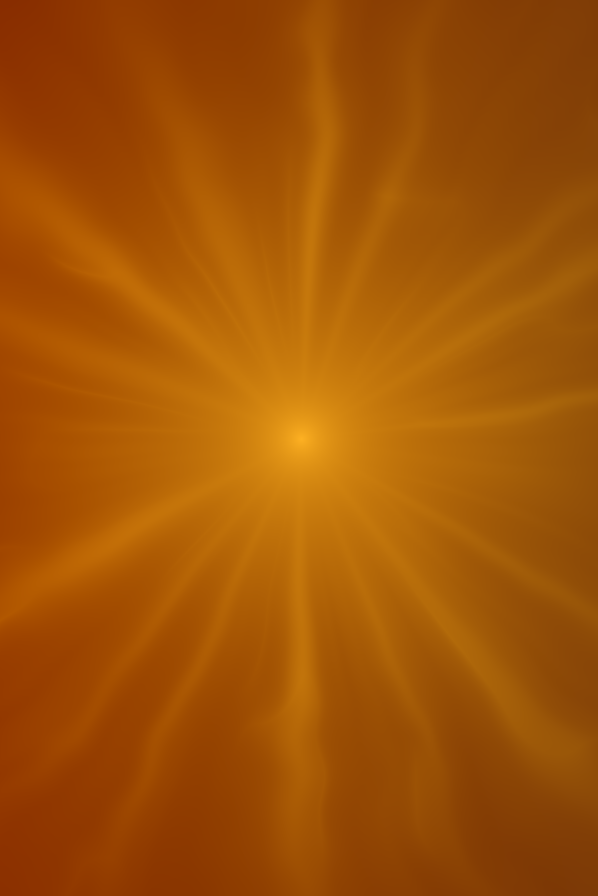
Reproduce this background procedurally as a Shadertoy shader.

```glsl
// Amber light burst: a glowing core with soft, wavy rays and fine radial streaks.

const float TAU = 6.28318;
const vec2 CENTER = vec2(0.504, 0.510);      // core position, share of the canvas
const vec3 DARK_AMBER = vec3(0.475, 0.165, 0.002);
const vec3 BRIGHT_GOLD = vec3(1.0, 0.70, 0.14);
const vec3 SIDE_TINT = vec3(-0.045, 0.035, 0.035); // olive right, red left
const float HALO_SIZE = 0.30;
const float CORE_SIZE = 0.030;
const float RAY_GAIN = 0.23;
const float STREAK_GAIN = 0.13;
const float FILAMENT_GAIN = 0.09;
const float BEND = 0.085;

// Main rays: angle in degrees, half width in degrees, strength
const int RAY_COUNT = 15;
const vec3 RAYS[RAY_COUNT] = vec3[RAY_COUNT](
    vec3(7.0, 2.2, 0.45), vec3(31.0, 3.0, 0.45), vec3(42.0, 3.0, 0.40),
    vec3(72.0, 3.0, 0.42), vec3(87.7, 3.4, 1.0), vec3(111.0, 5.0, 0.65),
    vec3(137.0, 4.5, 0.80), vec3(157.0, 4.5, 0.55), vec3(208.0, 4.5, 0.75),
    vec3(230.0, 2.5, 0.38), vec3(245.0, 2.8, 0.48), vec3(269.0, 4.2, 0.95),
    vec3(292.0, 2.8, 0.35), vec3(309.0, 4.2, 0.75), vec3(330.0, 2.5, 0.40));

float hash(vec2 cell) {
    vec3 q = fract(vec3(cell.xyx) * 0.1031);
    q += dot(q, q.yzx + 33.33);
    return fract((q.x + q.y) * q.z);
}

// Value noise whose x axis repeats after the given number of cells
float ringNoise(vec2 p, float period) {
    vec2 cell = floor(p);
    vec2 f = fract(p);
    f = f * f * (3.0 - 2.0 * f);
    float x0 = mod(cell.x, period);
    float x1 = mod(cell.x + 1.0, period);
    float low = mix(hash(vec2(x0, cell.y)), hash(vec2(x1, cell.y)), f.x);
    float high = mix(hash(vec2(x0, cell.y + 1.0)), hash(vec2(x1, cell.y + 1.0)), f.x);
    return mix(low, high, f.y);
}

// Sum of the main rays, each with a soft skirt
float mainRays(float angle) {
    float sum = 0.0;
    for (int i = 0; i < RAY_COUNT; i++) {
        float turn = (angle - radians(RAYS[i].x)) / TAU;
        float offset = (fract(turn + 0.5) - 0.5) * TAU / radians(RAYS[i].y);
        float falloff = 1.0 / (1.0 + 0.5 * offset * offset);
        sum += RAYS[i].z * falloff * falloff;
    }
    return sum;
}

// Layered noise stretched along the radius, centred on zero
float streaks(float turn, float radius) {
    float sum = 0.0;
    float amplitude = 0.5;
    float count = 22.0;
    for (int i = 0; i < 4; i++) {
        float layer = float(i) * 17.0;
        sum += amplitude * (ringNoise(vec2(turn * count, radius * 4.5 + layer), count) - 0.5);
        amplitude *= 0.6;
        count *= 2.0;
    }
    return sum;
}

// Thin bright ridges that fade in and out along the radius
float filaments(float turn, float radius) {
    float ridge = 1.0 - abs(2.0 * ringNoise(vec2(turn * 44.0, radius * 5.0 + 90.0), 44.0) - 1.0);
    float mask = ringNoise(vec2(turn * 30.0, radius * 7.0 + 140.0), 30.0);
    return pow(ridge, 5.0) * smoothstep(0.35, 0.85, mask);
}

void mainImage(out vec4 fragColor, in vec2 fragCoord) {
    vec2 p = (fragCoord - CENTER * iResolution.xy) / iResolution.y;
    float radius = length(p);

    // Polar direction, bent gently by noise
    float bend = ringNoise(p * 9.0 + 40.0, 512.0) - 0.5
               + 0.35 * (ringNoise(p * 24.0 + 80.0, 512.0) - 0.5);
    float angle = atan(p.y, p.x) + BEND * bend * smoothstep(0.05, 0.4, radius);
    float turn = fract(angle / TAU);

    // Core and halo
    float light = 0.75 * exp(-radius / HALO_SIZE) + 0.24 * exp(-radius / CORE_SIZE);

    // Rays stay soft near the core and dim toward the rim
    float reach = smoothstep(0.01, 0.30, radius) * (1.0 - 0.65 * smoothstep(0.32, 0.62, radius));
    light += RAY_GAIN * reach * mainRays(angle);
    light += STREAK_GAIN * smoothstep(0.03, 0.25, radius) * streaks(turn, radius);
    light += FILAMENT_GAIN * reach * filaments(turn, radius);
    light -= 0.035 * smoothstep(0.15, 0.4, radius);

    // Amber ramp with a sideways shift in hue
    light = clamp(light, 0.0, 1.0);
    vec3 color = mix(DARK_AMBER, BRIGHT_GOLD, light);
    color.b = mix(DARK_AMBER.b, BRIGHT_GOLD.b, light * light);
    color += SIDE_TINT * p.x / 0.33 * smoothstep(0.0, 0.3, radius) * 0.6;
    fragColor = vec4(clamp(color, 0.0, 1.0), 1.0);
}
```
